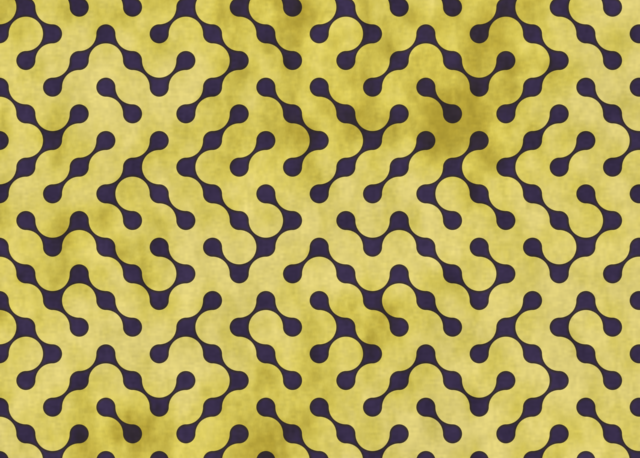
Write a Shadertoy shader that draws this pattern.

```glsl
// Worn yellow discs and dark necks: a two-colour arc tiling that repeats every 12 tiles.

const float TILES_ACROSS = 24.0;
const float PERIOD = 12.0;                  // tiles per repeat, even to keep the parity
const vec2  ORIGIN = vec2(-0.03, 0.906);    // lattice offset in tiles
const float DISC_RADIUS = 0.645;            // yellow arcs; dark arcs take the rest of the edge
const float EDGE_SOFT = 0.035;              // half width of the edge blend, in tiles
const float RIM_WIDTH = 0.13;               // brown rim inside the dark shapes
const float SEED = 3.7;

const vec3 YELLOW = vec3(0.84, 0.78, 0.34);
const vec3 PALE   = vec3(0.86, 0.80, 0.47);
const vec3 STAIN  = vec3(0.68, 0.59, 0.17);
const vec3 PURPLE = vec3(0.22, 0.18, 0.29);
const vec3 BROWN  = vec3(0.21, 0.18, 0.16);

float hash(vec2 p) {
    return fract(sin(dot(p, vec2(127.1, 311.7))) * 43758.5453);
}

float noise(vec2 p) {
    vec2 i = floor(p), f = fract(p);
    f = f * f * (3.0 - 2.0 * f);
    return mix(mix(hash(i), hash(i + vec2(1, 0)), f.x),
               mix(hash(i + vec2(0, 1)), hash(i + vec2(1, 1)), f.x), f.y);
}

float fbm(vec2 p) {
    float sum = 0.0, weight = 0.5;
    for (int i = 0; i < 5; i++) {
        sum += weight * noise(p);
        p = mat2(1.6, 1.2, -1.2, 1.6) * p + 17.3;
        weight *= 0.5;
    }
    return sum;
}

// Each dark node reaches into one of its four tiles, so none is left isolated.
bool reachesInto(vec2 node, vec2 tile) {
    float choice = floor(4.0 * hash(mod(node, PERIOD) + SEED));
    vec2 chosen = node - vec2(mod(choice, 2.0), floor(choice * 0.5));
    return all(lessThan(abs(chosen - tile), vec2(0.5)));
}

// Signed distance to the tile arcs, positive inside the dark shapes.
float darkDepth(vec2 p) {
    vec2 tile = floor(p), f = p - tile;
    bool odd = mod(tile.x + tile.y, 2.0) > 0.5;
    vec2 darkA = odd ? vec2(0, 0) : vec2(1, 0);
    vec2 darkB = 1.0 - darkA;
    vec2 discA = vec2(1.0 - darkA.x, darkA.y);
    vec2 discB = 1.0 - discA;

    bool joined = reachesInto(tile + darkA, tile) || reachesInto(tile + darkB, tile);
    float toDisc = min(distance(f, discA), distance(f, discB));
    float toDark = min(distance(f, darkA), distance(f, darkB));
    return joined ? toDisc - DISC_RADIUS : 1.0 - DISC_RADIUS - toDark;
}

void mainImage(out vec4 fragColor, in vec2 fragCoord) {
    float pixel = TILES_ACROSS / iResolution.x;
    vec2 p = fragCoord * pixel;
    float depth = darkDepth(p - ORIGIN);

    // Broad stains, mottling and fine cloth grain
    float cloud = fbm(p * 0.22 + 5.0);
    float mottle = fbm(p * vec2(1.3, 0.9) + 31.0);
    float grain = noise(p * vec2(9.0, 4.0)) + noise(p * vec2(5.0, 11.0)) - 1.0;

    // Yellow ground
    vec3 ground = mix(YELLOW, PALE, smoothstep(0.40, 0.68, 0.6 * cloud + 0.4 * mottle));
    float stain = smoothstep(0.50, 0.22, 0.6 * cloud + 0.4 * mottle);
    ground = mix(ground, STAIN, 0.75 * stain);
    ground *= 1.0 + 0.16 * (mottle - 0.48) + 0.05 * grain;

    // Dark shapes, browner at the rim and under the stains
    float core = smoothstep(0.0, RIM_WIDTH, depth) * (1.0 - 0.6 * stain);
    vec3 ink = mix(BROWN, PURPLE, core);
    ink *= 1.0 + 0.35 * (mottle - 0.48) + 0.08 * grain;

    float soft = max(EDGE_SOFT, 0.75 * pixel);
    vec3 color = mix(ground, ink, smoothstep(-soft, soft, depth));
    fragColor = vec4(clamp(color, 0.0, 1.0), 1.0);
}
```
